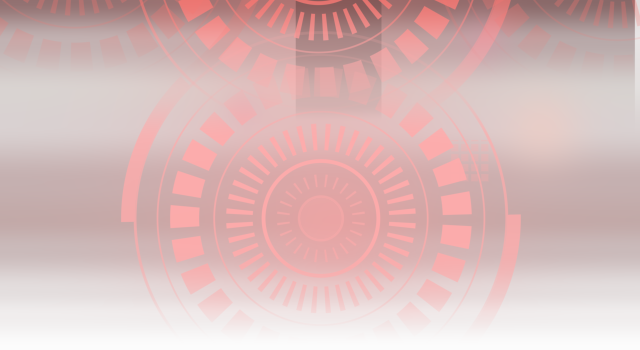
This background is drawn by a WebGL 2 fragment shader. Its source:

```glsl
#version 300 es
precision highp float;
// Draws translucent red dials over a misty grey and rose banded backdrop.

uniform vec2 u_resolution;
out vec4 fragColor;

// All lengths are in canvas heights.
const float TAU = 6.2831853;
const vec2 MAIN_CENTER = vec2(0.917, 0.376);
const vec2 TOP_CENTER = vec2(0.910, 1.155);
const vec2 LEFT_CENTER = vec2(0.214, 1.226);
const vec2 RIGHT_CENTER = vec2(1.765, 1.190);
const vec3 DIAL_PALE = vec3(1.0, 0.67, 0.67);
const vec3 DIAL_DEEP = vec3(0.96, 0.46, 0.44);
const vec3 ROSE_GLOW = vec3(0.96, 0.62, 0.62);
const vec3 PEACH_GLOW = vec3(0.95, 0.80, 0.76);
const vec3 LILAC_GLOW = vec3(0.88, 0.58, 0.66);
const float GRID_CELL = 0.0286;

// Backdrop bands: height, then colour.
const int STOP_COUNT = 10;
const vec4 STOPS[STOP_COUNT] = vec4[](
    vec4(0.00, 0.99, 0.99, 0.99), vec4(0.10, 0.94, 0.93, 0.93),
    vec4(0.17, 0.89, 0.87, 0.87), vec4(0.286, 0.79, 0.73, 0.73),
    vec4(0.37, 0.76, 0.665, 0.66), vec4(0.48, 0.77, 0.69, 0.69),
    vec4(0.64, 0.85, 0.82, 0.82), vec4(0.74, 0.85, 0.83, 0.82),
    vec4(0.88, 0.76, 0.70, 0.70), vec4(1.00, 0.57, 0.44, 0.44));

float pixel;

float cover(float dist) {
    return 1.0 - smoothstep(-0.75 * pixel, 0.75 * pixel, dist);
}

float ring(float r, float radius, float width) {
    return cover(abs(r - radius) - 0.5 * width);
}

float band(float x, float low, float high) {
    return cover(max(low - x, x - high));
}

// Evenly spaced radial bars; duty is the filled part of each step.
float spokes(float r, float angle, float count, float duty, float inner, float outer) {
    float offset = abs(fract(angle * count / TAU) - 0.5) - 0.5 * duty;
    return cover(offset * TAU / count * r) * band(r, inner, outer);
}

float arc(float r, float angle, float start, float end) {
    return band(r, 0.531, 0.571) * band(angle * r, start * r, end * r);
}

float dial(vec2 p) {
    float r = length(p);
    float a = atan(p.y, p.x);
    float shape = max(ring(r, 0.062, 0.008) * 0.55, cover(r - 0.062) * 0.3);
    shape = max(shape, 0.65 * spokes(r, a, 24.0, 0.20, 0.090, 0.126));
    shape = max(shape, ring(r, 0.164, 0.011));
    shape = max(shape, spokes(r, a, 40.0, 0.36, 0.195, 0.271));
    shape = max(shape, 0.8 * ring(r, 0.305, 0.005));
    shape = max(shape, spokes(r, a + 0.012, 27.0, 0.66, 0.348, 0.431));
    shape = max(shape, 0.75 * ring(r, 0.467, 0.005));
    shape = max(shape, 0.75 * ring(r, 0.531, 0.008));
    float leftArc = arc(r, a < 0.0 ? a + TAU : a, 2.35, 3.16);
    float rightArc = arc(r, a, -1.05, 0.02);
    return max(shape, 0.85 * max(leftArc, rightArc));
}

vec3 backdrop(float y) {
    vec3 color = STOPS[0].yzw;
    for (int i = 1; i < STOP_COUNT; i++) {
        color = mix(color, STOPS[i].yzw, smoothstep(STOPS[i - 1].x, STOPS[i].x, y));
    }
    return color;
}

float glow(vec2 p, vec2 center, float radius) {
    vec2 d = (p - center) / radius;
    return exp(-dot(d, d));
}

void main() {
    pixel = 1.0 / u_resolution.y;
    vec2 p = gl_FragCoord.xy * pixel;
    float right = u_resolution.x * pixel;
    vec3 color = backdrop(p.y);

    // Soft lights
    float footFade = smoothstep(0.02, 0.28, p.y);
    color = mix(color, ROSE_GLOW, 0.48 * footFade * glow(p, MAIN_CENTER, 0.46));
    color = mix(color, ROSE_GLOW, 0.35 * glow(p, MAIN_CENTER + vec2(0.05, -0.03), 0.14));
    color = mix(color, DIAL_DEEP, 0.30 * glow(p, TOP_CENTER, 0.38));
    color = mix(color, PEACH_GLOW, 0.55 * glow(p, vec2(1.55, 0.63), 0.11));

    // Hanging panels and the bright right edge
    float hang = smoothstep(0.66, 1.0, p.y);
    color *= 1.0 - band(p.x, 0.845, 1.09) * (0.06 * smoothstep(0.65, 0.70, p.y) + 0.17 * hang);
    color *= 1.0 - 0.07 * hang * band(p.x, 1.09, 1.814);
    color = mix(color, vec3(0.95), 0.8 * smoothstep(0.60, 0.90, p.y) * band(p.x, 1.814, right + 1.0));

    // Dials, dissolving into the mist
    float mainFade = smoothstep(0.01, 0.32, p.y) * (1.0 - 0.75 * smoothstep(0.59, 0.74, p.y));
    float topFade = smoothstep(0.63, 0.94, p.y);
    float sideFade = 0.32 * smoothstep(0.76, 1.0, p.y);
    vec3 topColor = mix(DIAL_PALE, DIAL_DEEP, smoothstep(0.82, 1.02, p.y));
    color = mix(color, DIAL_PALE, 0.92 * mainFade * dial(p - MAIN_CENTER));
    color = mix(color, topColor, 0.85 * topFade * dial(p - TOP_CENTER));
    float sides = max(dial(p - LEFT_CENTER), dial(p - RIGHT_CENTER));
    color = mix(color, DIAL_DEEP, sideFade * sides);

    // Faint cluster of squares
    vec2 cell = abs(fract((p - vec2(1.285, 0.478)) / GRID_CELL) - 0.5) - 0.36;
    float squares = cover(max(cell.x, cell.y) * GRID_CELL);
    squares *= band(p.x, 1.285, 1.40) * band(p.y, 0.478, 0.60);
    color = mix(color, DIAL_PALE, 0.28 * squares);

    // Lilac flares over the rims
    float flare = glow(p, vec2(1.38, 0.89), 0.08) + 0.5 * glow(p, vec2(0.70, 0.69), 0.06);
    color = mix(color, LILAC_GLOW, 0.30 * flare);
    fragColor = vec4(color, 1.0);
}
```
